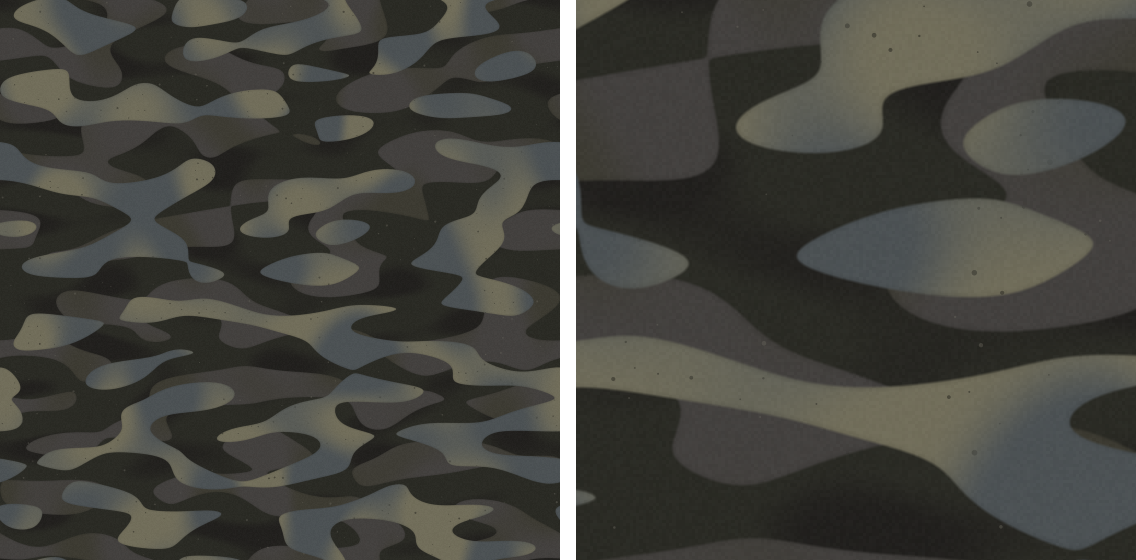
Left: the whole. Right: its middle third, enlarged.
Write a Shadertoy shader that draws this pattern.

```glsl
// Seamless dark camouflage: slate-to-khaki blobs over grey-brown patches on a near-black ground.

const vec3 GROUND_GREEN = vec3(0.166, 0.167, 0.143);
const vec3 GROUND_BLACK = vec3(0.131, 0.125, 0.116);
const vec3 PATCH_GREY   = vec3(0.264, 0.254, 0.246);
const vec3 PATCH_OLIVE  = vec3(0.238, 0.231, 0.196);
const vec3 BLOB_SLATE   = vec3(0.298, 0.320, 0.330);
const vec3 BLOB_KHAKI   = vec3(0.444, 0.430, 0.354);
const vec3 DUST_COLOR   = vec3(0.420, 0.410, 0.370);

const vec2 BLOB_WAVES   = vec2(4.1, 9.8);  // repeats per canvas, across and up
const vec2 PATCH_WAVES  = vec2(3.9, 9.4);
const vec2 GROUND_WAVES = vec2(3.6, 9.0);
const vec2 TINT_WAVES   = vec2(4.8, 3.6);
const float BLOB_LEVEL  = 0.43;            // in standard deviations: about 33% cover
const float PATCH_LEVEL = 0.25;            // about 40% of what remains
const float EDGE_WIDTH  = 0.0012;
const float RIM_WIDTH   = 0.004;
const float RIM_DARKEN  = 0.06;
const float GRAIN       = 0.018;
const float GRAIN_CELLS = 512.0;
const float SPECK_CELLS = 64.0;
const int WAVE_COUNT    = 36;
const float PI = 3.14159265;

float hash(uint n) {
    n = n * 747796405u + 2891336453u;
    n = ((n >> ((n >> 28u) + 4u)) ^ n) * 277803737u;
    n = (n >> 22u) ^ n;
    return float(n >> 8u) / 16777216.0;
}

float cellHash(vec2 cell, uint seed) {
    return hash(uint(cell.x) + uint(cell.y) * 4099u + seed * 7919u * 4099u);
}

// Sum of whole-number waves, unit variance; returns (value, gradient).
vec3 waveField(vec2 p, vec2 waves, uint seed) {
    vec3 sum = vec3(0.0);
    for (int i = 0; i < WAVE_COUNT; i++) {
        uint id = seed * 1000u + uint(i) * 3u;
        float angle = PI * (float(i) + hash(id)) / float(WAVE_COUNT);
        float radius = mix(0.6, 1.55, hash(id + 1u));
        vec2 k = 2.0 * PI * round(waves * radius * vec2(cos(angle), sin(angle)));
        float phase = dot(k, p) + 2.0 * PI * hash(id + 2u);
        sum += vec3(cos(phase), -k * sin(phase));
    }
    return sum * sqrt(2.0 / float(WAVE_COUNT));
}

// Approximate signed distance to a level line, positive inside.
float levelDistance(vec3 field, float level) {
    return (field.x - level) / max(length(field.yz), 4.0);
}

float cover(float dist, float pixel) {
    float w = max(EDGE_WIDTH, 0.7 * pixel);
    return smoothstep(-w, w, dist);
}

// Darkens a thin band just inside an edge.
float rim(float dist) {
    return 1.0 - RIM_DARKEN * (1.0 - smoothstep(0.0, RIM_WIDTH, dist));
}

// One small round dot in some cells of a wrapping grid.
float specks(vec2 p, float density, uint seed, float pixel) {
    vec2 cell = mod(floor(p * SPECK_CELLS), SPECK_CELLS);
    vec2 center = 0.2 + 0.6 * vec2(cellHash(cell, seed), cellHash(cell, seed + 1u));
    float radius = mix(0.0004, 0.0017, pow(cellHash(cell, seed + 2u), 3.0));
    float dist = length(fract(p * SPECK_CELLS) - center) / SPECK_CELLS;
    float present = step(cellHash(cell, seed + 3u), density);
    return present * (1.0 - smoothstep(radius - 0.5 * pixel, radius + 0.7 * pixel, dist));
}

void mainImage(out vec4 fragColor, in vec2 fragCoord) {
    vec2 p = fragCoord / iResolution.xy;
    float pixel = 1.0 / min(iResolution.x, iResolution.y);

    // Ground with soft black smears
    float smear = waveField(p, GROUND_WAVES, 1u).x;
    vec3 color = mix(GROUND_GREEN, GROUND_BLACK, smoothstep(0.0, 1.6, smear));

    // Grey-brown patches
    float tint = waveField(p, TINT_WAVES, 2u).x;
    float patchDist = levelDistance(waveField(p, PATCH_WAVES, 3u), PATCH_LEVEL);
    vec3 patchColor = mix(PATCH_GREY, PATCH_OLIVE, smoothstep(-0.6, 1.6, -tint));
    color = mix(color, patchColor * rim(patchDist), cover(patchDist, pixel));

    // Light blobs fading from slate to khaki
    float blobDist = levelDistance(waveField(p, BLOB_WAVES, 4u), BLOB_LEVEL);
    float khaki = smoothstep(-1.0, 1.3, tint);
    float blob = cover(blobDist, pixel);
    color = mix(color, mix(BLOB_SLATE, BLOB_KHAKI, khaki) * rim(blobDist), blob);

    // Dark specks on khaki, pale dust elsewhere, fine grain
    color *= 1.0 - 0.35 * blob * khaki * specks(p, 0.30, 5u, pixel);
    color = mix(color, DUST_COLOR, 0.4 * (1.0 - blob) * specks(p, 0.05, 9u, pixel));
    color += GRAIN * (cellHash(floor(p * GRAIN_CELLS), 13u) - 0.5);

    fragColor = vec4(color, 1.0);
}
```
